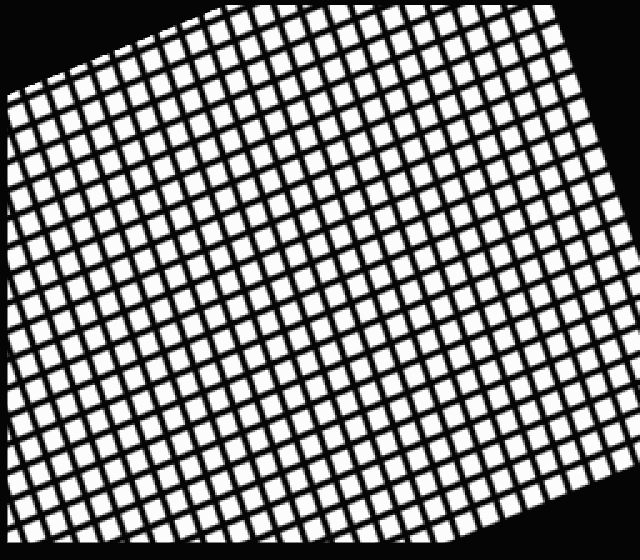
This pattern is drawn by a WebGL 1 fragment shader. Its source:

```glsl
precision highp float;
// A tilted, slightly sheared lattice of white tiles on black, drawn in coarse blocks.

uniform vec2 u_resolution;

const float BLOCKS_HIGH = 224.0;                // coarse blocks per canvas height
const vec2 ROW_STEP = vec2(8.947, 3.687);       // tile to next tile along a row, in blocks
const vec2 COLUMN_STEP = vec2(3.417, -9.883);   // tile to next tile down a column
const vec2 CORNER_TILE = vec2(217.67, 219.33);  // centre of tile (0, 0)
const float LINE_WIDTH = 2.54;                  // dark line between tiles, in blocks
const float SOFTNESS = 1.2;                     // width of the grey tile edge, in blocks
const float CUT_SOFTNESS = 0.5;                 // width of the outer edges, in blocks
const float LAST_COLUMN = 0.5;                  // lattice limits, in tiles
const float FIRST_ROW = -4.88;
const float LAST_ROW = 17.5;
const vec2 MARGIN_LOW = vec2(3.0, 7.0);         // black margin at left and bottom, in blocks
const float MARGIN_TOP = 2.0;
const vec3 DARK = vec3(0.02);
const vec3 LIGHT = vec3(0.99);

float cross2(vec2 a, vec2 b) {
    return a.x * b.y - a.y * b.x;
}

// Coverage from a signed distance, positive inside.
float coverage(float inside, float softness) {
    return clamp(inside / softness + 0.5, 0.0, 1.0);
}

// Snaps to block centres, with seams one screen pixel wide.
vec2 snapToBlocks(vec2 p, float pixelsPerBlock) {
    vec2 seam = floor(p + 0.5);
    return seam + clamp((p - seam) * max(pixelsPerBlock, 1.0), -0.5, 0.5);
}

// Position in tiles: x along the rows, y down the columns.
vec2 toLattice(vec2 p) {
    vec2 d = p - CORNER_TILE;
    return vec2(cross2(d, COLUMN_STEP), cross2(ROW_STEP, d)) / cross2(ROW_STEP, COLUMN_STEP);
}

// White tiles separated by dark lines of even width.
float tiles(vec2 cell, vec2 spacing) {
    vec2 toLine = (0.5 - abs(fract(cell + 0.5) - 0.5)) * spacing;
    vec2 inside = toLine - 0.5 * LINE_WIDTH;
    return coverage(inside.x, SOFTNESS) * coverage(inside.y, SOFTNESS);
}

// Slanted outer limits of the lattice.
float latticeArea(vec2 cell, vec2 spacing) {
    float side = (LAST_COLUMN - cell.x) * spacing.x;
    float ends = min(cell.y - FIRST_ROW, LAST_ROW - cell.y) * spacing.y;
    return coverage(min(side, ends), CUT_SOFTNESS);
}

// Upright black margin.
float frameArea(vec2 p) {
    vec2 low = p - MARGIN_LOW;
    float top = BLOCKS_HIGH - MARGIN_TOP - p.y;
    return coverage(min(min(low.x, low.y), top), CUT_SOFTNESS);
}

void main() {
    float pixelsPerBlock = u_resolution.y / BLOCKS_HIGH;
    vec2 p = snapToBlocks(gl_FragCoord.xy / pixelsPerBlock, pixelsPerBlock);

    // Perpendicular distance between neighbouring lines, in blocks.
    vec2 spacing = abs(cross2(ROW_STEP, COLUMN_STEP)) / vec2(length(COLUMN_STEP), length(ROW_STEP));
    vec2 cell = toLattice(p);

    float white = tiles(cell, spacing) * latticeArea(cell, spacing) * frameArea(p);
    gl_FragColor = vec4(mix(DARK, LIGHT, white), 1.0);
}
```
